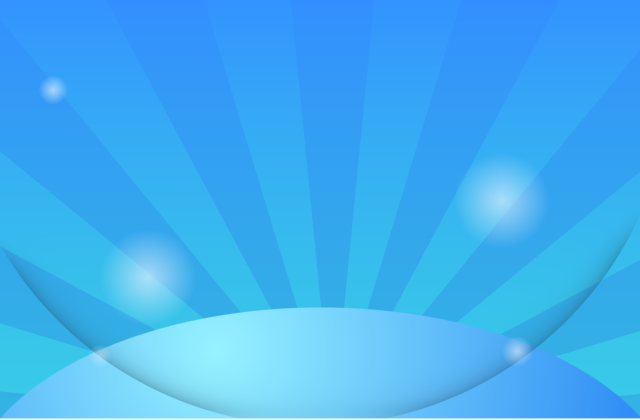
A WebGL 1 fragment shader for this background:

```glsl
precision highp float;
// Blue sunburst behind a glossy hill, crossed by a wide curved shadow and soft light spots.
// Rays come from the polar angle, the hill is an ellipse with an off-centre radial gradient,
// and the shadow is the lower inner rim of a large circle.

uniform vec2 u_resolution;

// Antialiased coverage for a signed distance, positive inside.
float cover(float dist) {
  float pixel = 0.8 / u_resolution.y;
  return smoothstep(-pixel, pixel, dist);
}

// Lays a pale round spot over the colour, fading evenly to its rim.
vec3 addGlow(vec3 color, vec2 p, vec2 center, float radius, float strength) {
  float falloff = max(1.0 - length(p - center) / radius, 0.0);
  return mix(color, vec3(0.90, 0.95, 1.0), strength * falloff);
}

void main() {
  // Height is one unit; x is zero in the middle, y is zero at the bottom.
  vec2 p = (gl_FragCoord.xy - vec2(0.5 * u_resolution.x, 0.0)) / u_resolution.y;

  // Sky with 32 alternating rays, whose contrast grows towards the bottom.
  float depth = 1.0 - p.y;
  depth *= 1.5 - 0.5 * depth;
  vec3 lightRay = mix(vec3(0.20, 0.575, 1.0), vec3(0.22, 0.80, 0.905), depth);
  vec3 darkRay = mix(vec3(0.20, 0.56, 1.0), vec3(0.20, 0.70, 0.89), depth);
  vec2 fromSun = p - vec2(0.030, -0.010);
  float angle = atan(fromSun.x, fromSun.y);
  float rayDist = cos(16.0 * angle) * length(fromSun) / 16.0;
  vec3 color = mix(lightRay, darkRay, cover(rayDist));

  // Hill, brightest left of its middle.
  vec2 hillPos = (p - vec2(0.002, -0.208)) / vec2(0.853, 0.476);
  float hillDist = (1.0 - length(hillPos)) * 0.476;
  float shade = clamp(length(p - vec2(-0.246, 0.167)) / 0.99, 0.0, 1.0);
  vec3 hill = mix(vec3(0.59, 0.95, 1.0), vec3(0.19, 0.56, 0.96), shade);
  color = mix(color, hill, cover(hillDist));

  // Shadow: crisp on the outer rim, fading inwards, at its upper ends and at the bottom.
  float rimDist = 0.857 - length(p - vec2(-0.018, 0.843));
  float shadow = cover(rimDist) * exp(-max(rimDist, 0.0) / 0.022);
  shadow *= 1.0 - smoothstep(0.34, 0.49, p.y - 0.04 * p.x);
  shadow *= smoothstep(-0.02, 0.04, p.y);
  color = mix(color, vec3(0.10, 0.26, 0.34), 0.32 * shadow);

  // Light spots.
  color = addGlow(color, p, vec2(-0.635, 0.786), 0.035, 0.68);
  color = addGlow(color, p, vec2(0.433, 0.522), 0.114, 0.66);
  color = addGlow(color, p, vec2(-0.409, 0.339), 0.115, 0.66);
  color = addGlow(color, p, vec2(-0.524, 0.153), 0.028, 0.45);
  color = addGlow(color, p, vec2(0.470, 0.163), 0.037, 0.62);

  // Pale strip along the bottom border.
  color = mix(color, vec3(0.90, 0.96, 1.0), cover(0.004 - p.y));

  gl_FragColor = vec4(color, 1.0);
}
```
